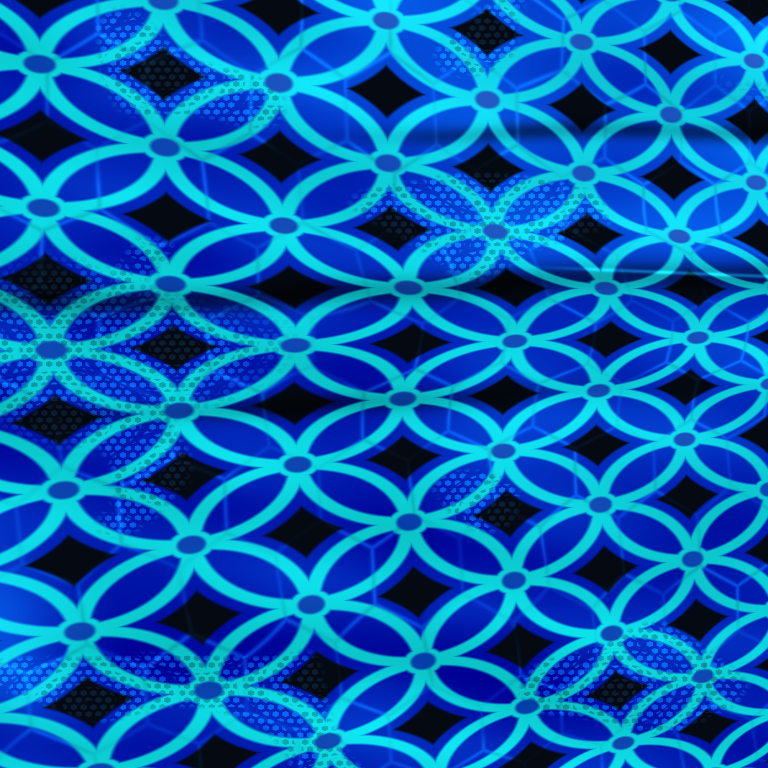
Give the GLSL for this pattern, as a three.js fragment shader.

```glsl
varying vec2 vUv;

vec2 gradientAt(vec2 cell) {
  float angle = 6.2832 * fract(sin(dot(cell, vec2(127.1, 311.7))) * 43758.5);
  return vec2(cos(angle), sin(angle));
}

float gradientNoise(vec2 p) {
  vec2 i = floor(p), f = fract(p);
  vec2 e = vec2(1.0, 0.0);
  vec2 s = f * f * f * (f * (f * 6.0 - 15.0) + 10.0);
  float low = mix(dot(gradientAt(i), f), dot(gradientAt(i + e.xy), f - e.xy), s.x);
  float high = mix(dot(gradientAt(i + e.yx), f - e.yx), dot(gradientAt(i + e.xx), f - e.xx), s.x);
  return 1.4 * mix(low, high, s.y);
}

float bell(float x, float width) {
  return exp(-x * x / (width * width));
}

// Distance to the border of a honeycomb cell one unit wide
float hexBorder(vec2 p) {
  vec2 size = vec2(1.0, 1.732);
  vec2 a = mod(p, size) - 0.5 * size;
  vec2 b = mod(p - 0.5 * size, size) - 0.5 * size;
  vec2 g = abs(dot(a, a) < dot(b, b) ? a : b);
  return 0.5 - max(g.x, dot(g, vec2(0.5, 0.866)));
}

// Bends the cloth: perspective shrinks the far side, a fold squeezes the middle
vec2 clothCoords(vec2 p) {
  float y = p.y - 0.286;
  float lean = (0.045 * y + 0.0845 * y * y) * (1.0 - 0.35 * p.x);
  float bulge = 0.029 * bell(p.y - 0.41, 0.085) * smoothstep(0.2, 0.65, p.x);
  float across = p.x - 0.0573 - lean - bulge;
  float down = (p.y - 0.457 + 0.019 * p.x) / (0.0944 - 0.025 * p.x);
  down += 0.17 * smoothstep(0.0, 0.4, p.x) * sin(0.8 * down);
  return vec2(6.0 * across / (1.0 - 0.22 * across), down);
}

void main() {
  vec2 p = vec2(vUv.x, 1.0 - vUv.y);
  vec2 cloth = clothCoords(p);
  float soft = max(0.025, fwidth(cloth.y));

  // Overlapping circles: knots at cell corners, stars at cell centres
  vec2 cell = 0.5 * vec2(cloth.x + cloth.y, cloth.x - cloth.y);
  vec2 q = abs(fract(cell) - 0.5);
  float own = 1.414 * length(q);
  float neighbour = 1.414 * min(length(q - vec2(1.0, 0.0)), length(q - vec2(0.0, 1.0)));
  float knot = 1.414 * length(q - 0.5);
  float ring = min(abs(own - 0.985), abs(neighbour - 0.985));
  float ribbon = 1.0 - smoothstep(-soft, soft, min(ring - 0.073, knot - 0.2));
  float eye = 1.0 - smoothstep(-soft, soft, knot - 0.125);
  float star = smoothstep(-soft, soft, neighbour - 1.185);
  float petal = 1.0 - smoothstep(-soft, soft, max(own, neighbour) - 0.98);

  // Sheen and creases
  float streak = gradientNoise(vec2(p.x * 3.0 + p.y, p.y * 11.0 - p.x * 2.0));
  float patchy = gradientNoise(p * 5.0 + 7.3);
  float light = 0.17 + 0.62 * smoothstep(-0.1, 0.9, 0.8 * p.x + 0.2 - p.y);
  light += 0.2 * streak + 0.18 * patchy;
  light += 0.55 * bell(length((p - vec2(0.0, 0.82)) * vec2(1.0, 0.7)), 0.09);
  float wave = 0.012 * gradientNoise(vec2(p.x * 4.0, 2.5));
  float crease = 0.5 * bell(p.y - 0.175 - wave, 0.012) * smoothstep(0.35, 0.7, p.x);
  crease += 0.55 * bell(p.y - 0.39 + 0.03 * p.x - wave, 0.018);
  crease += 0.5 * bell(p.y - 0.535 + 0.03 * p.x - wave, 0.014) * bell(p.x - 0.42, 0.3);
  float glint = bell(p.y - 0.352 - 0.04 * (p.x - 0.8), 0.0025) * smoothstep(0.65, 0.85, p.x);

  // Pressed honeycomb and patches of fine mesh
  float emboss = bell(hexBorder(cloth * vec2(1.15, 0.7) + 0.1 * patchy), 0.025);
  emboss *= 0.35 + 0.65 * smoothstep(-0.3, 0.4, gradientNoise(p * 9.0));
  float meshZone = smoothstep(0.34, 0.46, gradientNoise(p * vec2(4.5, 6.5) + 3.7));
  meshZone = max(meshZone, smoothstep(0.25, 0.6, bell(length((p - vec2(0.14, 0.47)) * vec2(0.7, 1.0)), 0.12) + 0.35 * patchy));
  float arcs = smoothstep(0.2, 0.5, abs(sin(13.0 * own)));
  float mesh = meshZone * arcs * smoothstep(0.12, 0.24, hexBorder(p * vec2(78.0, 95.0)));

  // Colours
  vec3 blue = mix(vec3(0.0, 0.04, 0.62), vec3(0.02, 0.39, 0.94), clamp(light, 0.0, 1.0));
  vec3 colour = blue + petal * (0.35 * streak - 0.02) * vec3(0.02, 0.14, 0.16);
  colour += emboss * vec3(0.03, 0.2, 0.22) + mesh * vec3(0.03, 0.25, 0.24);
  vec3 black = vec3(0.015, 0.035, 0.07) + (0.5 * emboss + mesh) * vec3(0.03, 0.08, 0.13);
  colour = mix(colour, black, star);
  vec3 cyan = mix(vec3(0.04, 0.82, 0.83), vec3(0.08, 0.86, 0.97), clamp(light, 0.0, 1.0));
  cyan *= 1.0 + 0.1 * streak - 0.12 * emboss - 0.25 * mesh;
  colour = mix(colour, cyan, ribbon);
  colour = mix(colour, vec3(0.02, 0.24, 0.66) + 0.15 * light, eye);
  colour *= 1.0 - crease * (1.0 - 0.6 * ribbon);
  colour += glint * vec3(0.05, 0.3, 0.35);
  gl_FragColor = vec4(colour, 1.0);
}
```
